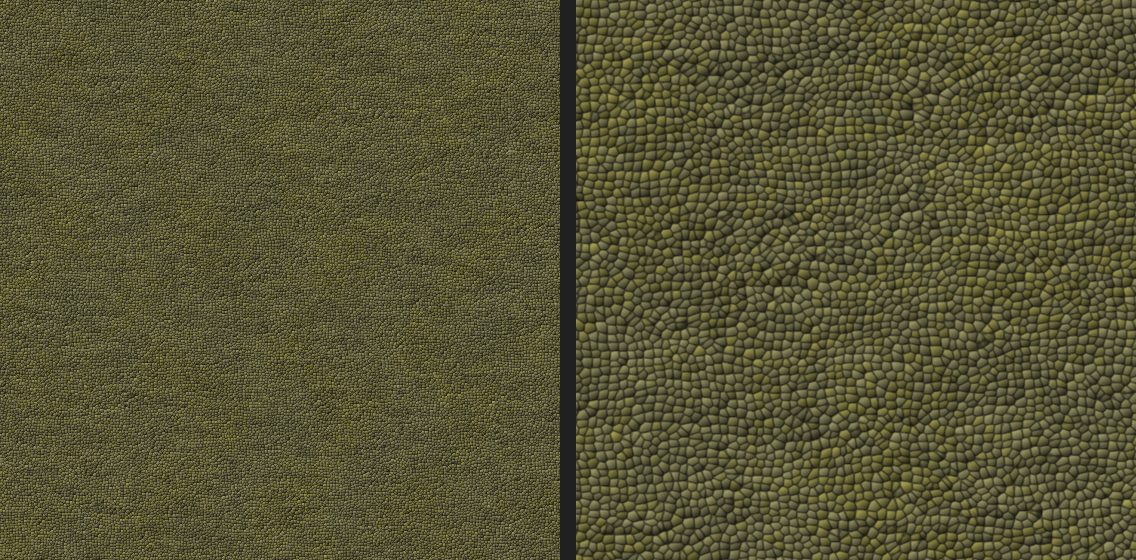
Left, the full canvas; right, a detail of the centre.
This texture is drawn by a three.js fragment shader. Its source:

```glsl
// Olive looped carpet: small nubby yarn grains in rows, lit from the upper left.
#define GRAINS vec2(182.0, 198.0)
#define LIGHT_DIR vec2(-0.55, 0.83)
#define BASE 0.405
#define RELIEF 0.33
#define GAP_SHADE 0.52
#define GAP_WIDTH 0.30
#define GRAIN_VARIATION 0.09
#define STREAK_STRENGTH 0.07
#define OLIVE_TINT vec3(1.0, 0.975, 0.655)
#define YELLOW_TINT vec3(1.03, 0.985, 0.50)
#define SAMPLE_STEP 0.0005

varying vec2 vUv;

vec2 hash2(vec2 p) {
  vec3 q = fract(p.xyx * vec3(0.1031, 0.1030, 0.0973));
  q += dot(q, q.yzx + 33.33);
  return fract((q.xx + q.yz) * q.zy);
}

float valueNoise(vec2 p) {
  vec2 cell = floor(p);
  vec2 f = fract(p);
  f = f * f * (3.0 - 2.0 * f);
  float low = mix(hash2(cell).x, hash2(cell + vec2(1.0, 0.0)).x, f.x);
  float high = mix(hash2(cell + vec2(0.0, 1.0)).x, hash2(cell + 1.0).x, f.x);
  return mix(low, high, f.y);
}

// Broad, soft blotches from layered sines, about -1 to 1.
float blotches(vec2 uv) {
  float a = sin(25.1 * uv.x + 1.6 * sin(19.0 * uv.y));
  float b = sin(25.1 * uv.y + 1.3 * sin(31.0 * uv.x + 1.0));
  float c = sin(57.0 * uv.x - 43.0 * uv.y + 2.0 * a);
  return 0.45 * a + 0.35 * b + 0.2 * c;
}

// Cellular yarn grains with domed shading and dark gaps.
vec3 carpet(vec2 uv) {
  float blotch = blotches(uv);
  float disorder = valueNoise(uv * vec2(26.0, 34.0) + 7.0);
  float jitter = mix(0.5, 0.95, disorder);

  vec2 p = uv * GRAINS;
  p += 0.3 * sin(p.yx * vec2(0.43, 0.31) + 2.0 * sin(p * 0.17));
  vec2 cell = floor(p);

  float nearest = 9.0;
  float second = 9.0;
  vec2 offset = vec2(0.0);
  vec2 grainId = cell;
  for (int y = -1; y <= 1; y++) {
    for (int x = -1; x <= 1; x++) {
      vec2 id = cell + vec2(float(x), float(y));
      vec2 d = p - id - 0.5 - jitter * (hash2(id + 3.0) - 0.5);
      float dist = length(d);
      if (dist < nearest) {
        second = nearest;
        nearest = dist;
        offset = d;
        grainId = id;
      } else {
        second = min(second, dist);
      }
    }
  }

  vec2 rnd = hash2(grainId + 61.0);
  float body = smoothstep(0.0, GAP_WIDTH, second - nearest);
  float lit = clamp(dot(offset, LIGHT_DIR), -0.6, 0.5);
  float streak = valueNoise(uv * vec2(24.0, 100.0)) - 0.5;

  float value = BASE + RELIEF * lit;
  value += GRAIN_VARIATION * (rnd.x - 0.5) + STREAK_STRENGTH * streak;
  value *= mix(1.0 - GAP_SHADE, 1.0, body);

  // Yellow yarn gathers in the blotches and shows most on the raised parts.
  float yellow = smoothstep(0.35, 1.0, rnd.y + 0.35 * blotch + 0.2 * streak);
  yellow *= mix(0.3, 1.0, body);
  return max(value, 0.1) * mix(OLIVE_TINT, YELLOW_TINT, yellow);
}

void main() {
  // Four samples soften the grain edges.
  vec3 color = vec3(0.0);
  for (int j = 0; j < 2; j++) {
    for (int i = 0; i < 2; i++) {
      vec2 shift = vec2(float(i), float(j)) - 0.5;
      color += carpet(vUv + shift * SAMPLE_STEP);
    }
  }
  gl_FragColor = vec4(color * 0.25, 1.0);
}
```
